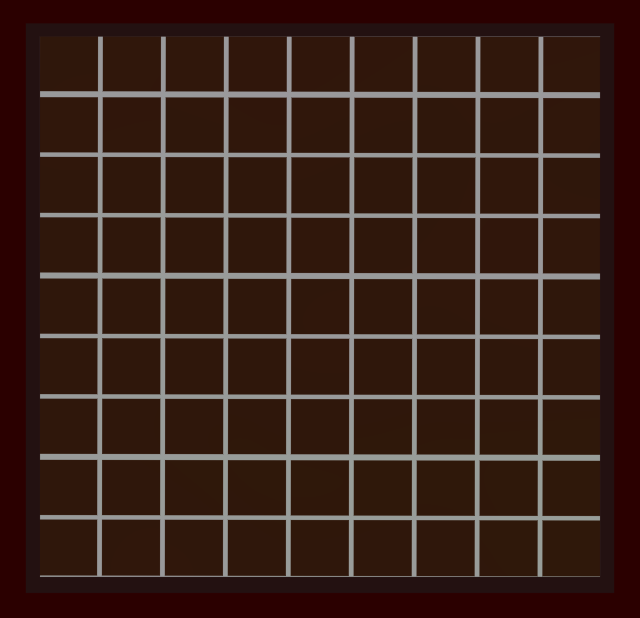
This pattern is drawn by a WebGL 1 fragment shader. Its source:

```glsl
precision highp float;
uniform vec2 u_resolution;

#define ASPECT 1.0364
#define PITCH vec2(0.1019, 0.0978)
#define FIRST_LINE vec2(0.1619, 0.1622)
#define LINE_WIDTH vec2(0.0078, 0.0073)
#define THICK_EXTRA 0.0024
#define TILT 0.0018
#define BACKDROP vec3(0.170, 0.0, 0.0)
#define FRAME vec3(0.137, 0.065, 0.066)
#define TILE vec3(0.186, 0.090, 0.042)
#define GROUT vec3(0.600, 0.606, 0.606)
#define TINT 0.012

vec2 hashGradient(vec2 cell) {
  vec2 h = vec2(dot(cell, vec2(127.1, 311.7)), dot(cell, vec2(269.5, 183.3)));
  return 2.0 * fract(sin(h) * 43758.5) - 1.0;
}

float gradientNoise(vec2 p) {
  vec2 i = floor(p), f = fract(p);
  vec2 w = f * f * (3.0 - 2.0 * f);
  float a = dot(hashGradient(i), f);
  float b = dot(hashGradient(i + vec2(1.0, 0.0)), f - vec2(1.0, 0.0));
  float c = dot(hashGradient(i + vec2(0.0, 1.0)), f - vec2(0.0, 1.0));
  float d = dot(hashGradient(i + 1.0), f - 1.0);
  return mix(mix(a, b, w.x), mix(c, d, w.x), w.y);
}

float boxDistance(vec2 p, vec2 low, vec2 high) {
  vec2 d = abs(p - 0.5 * (low + high)) - 0.5 * (high - low);
  return length(max(d, 0.0)) + min(max(d.x, d.y), 0.0);
}

// Coverage of a shape from its signed distance
float fill(float d, float pixel) {
  return 1.0 - smoothstep(-0.7 * pixel, 0.7 * pixel, d);
}

void main() {
  vec2 p = gl_FragCoord.xy / u_resolution * vec2(ASPECT, 1.0);
  float pixel = 1.0 / u_resolution.y;

  // Grid turned very slightly clockwise about the panel centre
  vec2 q = p - vec2(0.518, 0.505);
  vec2 gridPos = p + TILT * vec2(-q.y, q.x);
  vec2 steps = (gridPos - FIRST_LINE) / PITCH;
  vec2 line = floor(steps + 0.5);
  vec2 toLine = abs(steps - line) * PITCH;

  // Every third horizontal line is thicker
  vec2 width = LINE_WIDTH;
  width.y += THICK_EXTRA * (1.0 - step(0.5, abs(mod(line.y, 3.0) - 1.0)));
  vec2 lineDist = toLine - 0.5 * width;
  float grout = fill(min(lineDist.x, lineDist.y), pixel);

  // Faint drift from rosy to olive, plus a small shift per tile
  float drift = gradientNoise(p * 3.1 + 4.7);
  drift += 0.4 * gradientNoise(floor(steps) * 0.73 + 0.37);
  drift += 0.5 * (p.y - 0.5);
  vec3 tint = TINT * drift * vec3(0.3, -0.9, 0.4);

  vec3 panel = mix(TILE + 0.5 * tint, GROUT + 2.0 * tint, grout);

  // Nested backdrop, frame and tiled panel
  float frameDist = boxDistance(p, vec2(0.0418, 0.0405), vec2(0.9946, 0.9622));
  float panelDist = boxDistance(p, vec2(0.0648, 0.0665), vec2(0.9717, 0.9408));
  vec3 colour = mix(BACKDROP, FRAME, fill(frameDist, pixel));
  colour = mix(colour, panel, fill(panelDist, pixel));
  gl_FragColor = vec4(colour, 1.0);
}
```
